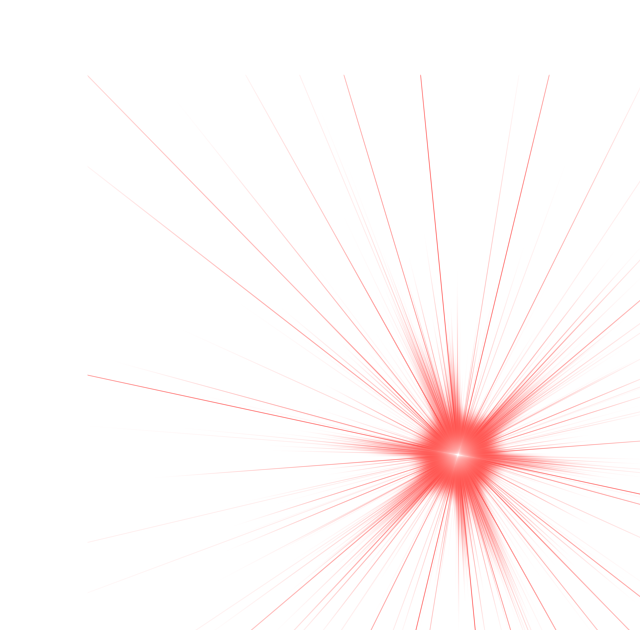
This background is drawn by a WebGL 1 fragment shader. Its source:

```glsl
precision highp float;

uniform vec2 u_resolution;

// Layout, in units of the canvas height
const vec2 CENTER = vec2(0.727, 0.278);
const float LEFT_EDGE = 0.139;
const float TOP_EDGE = 0.881;

// Colours
const vec3 PAPER = vec3(1.0);
const vec3 RAY_RED = vec3(1.0, 0.24, 0.23);
const vec3 CORE_RED = vec3(1.0, 0.32, 0.30);

// Rays, counted per half turn
const float LONG_COUNT = 25.0;
const float MEDIUM_COUNT = 76.0;
const float FINE_COUNT = 190.0;
const float LONG_STRENGTH = 0.58;
const float MEDIUM_STRENGTH = 0.42;
const float FINE_STRENGTH = 0.55;
const float HAZE_STRENGTH = 0.50;
const float RAY_WIDTH = 0.0002;

// Core
const float CORE_INNER = 0.030;
const float CORE_OUTER = 0.084;
const float HEART_RADIUS = 0.026;
const float GLINT_TILT = -0.17;
const float PI = 3.14159;

float hash(vec2 p) {
  return fract(sin(dot(p, vec2(12.9898, 78.233))) * 43758.5453);
}

// Soft bump around an axis, in degrees; opposite directions are alike
float lobe(float angle, float middle, float spread) {
  float d = mod(angle - middle + 90.0, 180.0) - 90.0;
  return exp(-d * d / (spread * spread));
}

// Extra reach of the dense tufts of rays
float tuftReach(float angle) {
  float reach = 0.25 * lobe(angle, 112.0, 8.0);
  reach += 0.16 * lobe(angle, 94.0, 6.0);
  reach += 0.20 * lobe(angle, 174.0, 7.0);
  reach += 0.20 * lobe(angle, 41.0, 10.0);
  return reach;
}

// Axes left almost empty of long rays
float openSky(float angle) {
  float gap = max(lobe(angle, 87.0, 8.0), lobe(angle, 67.0, 4.0));
  gap = max(gap, max(lobe(angle, 2.0, 5.0), lobe(angle, 157.0, 4.0)));
  return 1.0 - 0.75 * gap;
}

// One ring of jittered lines through the center
float rayLayer(float axis, float r, float count, float longShare,
               float strength, float pixel) {
  float clear = 1.0;
  float cell = floor(axis * count);
  for (int i = -1; i <= 1; i++) {
    float id = cell + float(i);
    vec2 seed = vec2(mod(id, count), count);
    float place = (id + mix(0.1, 0.9, hash(seed))) / count;
    float angle = place * 180.0;
    float power = hash(seed + 3.7);
    float spread = hash(seed + 8.1);

    float tuft = (0.07 + tuftReach(angle)) * mix(0.7, 1.25, spread);
    float beam = mix(0.35, 1.80, spread) * openSky(angle);
    float reach = mix(tuft, beam, longShare);
    float fade = 1.0 - smoothstep(0.3 * reach, reach, r);
    float ink = strength * mix(0.12, 1.0, power * power);

    float across = r * abs(axis - place) * PI;
    float line = 1.0 - smoothstep(0.0, RAY_WIDTH + pixel, across);
    clear *= 1.0 - line * fade * ink;
  }
  return clear;
}

// Thin streak of light along one axis
float glint(vec2 p, float tilt, float size) {
  vec2 along = vec2(cos(tilt), sin(tilt));
  float across = abs(dot(p, vec2(-along.y, along.x)));
  return exp(-abs(dot(p, along)) / size - across / 0.0025);
}

void main() {
  float pixel = 1.0 / u_resolution.y;
  vec2 uv = gl_FragCoord.xy * pixel;
  vec2 p = uv - CENTER;
  float r = length(p);
  float axis = fract(atan(p.y, p.x + 1e-6) / PI);

  // Rays, from sparse and long to dense and short
  float clear = rayLayer(axis, r, LONG_COUNT, 1.0, LONG_STRENGTH, pixel);
  clear *= rayLayer(axis, r, MEDIUM_COUNT, 0.2, MEDIUM_STRENGTH, pixel);
  clear *= rayLayer(axis, r, FINE_COUNT, 0.0, FINE_STRENGTH, pixel);

  // Haze that fills the tufts
  float haze = 1.0 - smoothstep(0.04, 0.08 + 0.8 * tuftReach(axis * 180.0), r);
  clear *= 1.0 - HAZE_STRENGTH * haze * haze;

  // Straight cut at the left and top
  float inside = smoothstep(-pixel, pixel, uv.x - LEFT_EDGE);
  inside *= smoothstep(-pixel, pixel, TOP_EDGE - uv.y);
  vec3 color = mix(PAPER, RAY_RED, (1.0 - clear) * inside);

  // Red core with a pale heart and crossed glints
  float core = 1.0 - smoothstep(CORE_INNER, CORE_OUTER, r);
  color = mix(color, CORE_RED, 0.95 * core);
  float light = 0.50 * exp(-r * r / (HEART_RADIUS * HEART_RADIUS));
  light += 0.40 * glint(p, GLINT_TILT, 0.030);
  light += 0.30 * glint(p, GLINT_TILT + 1.45, 0.014);
  color = mix(color, PAPER, min(light, 1.0));

  gl_FragColor = vec4(color, 1.0);
}
```
